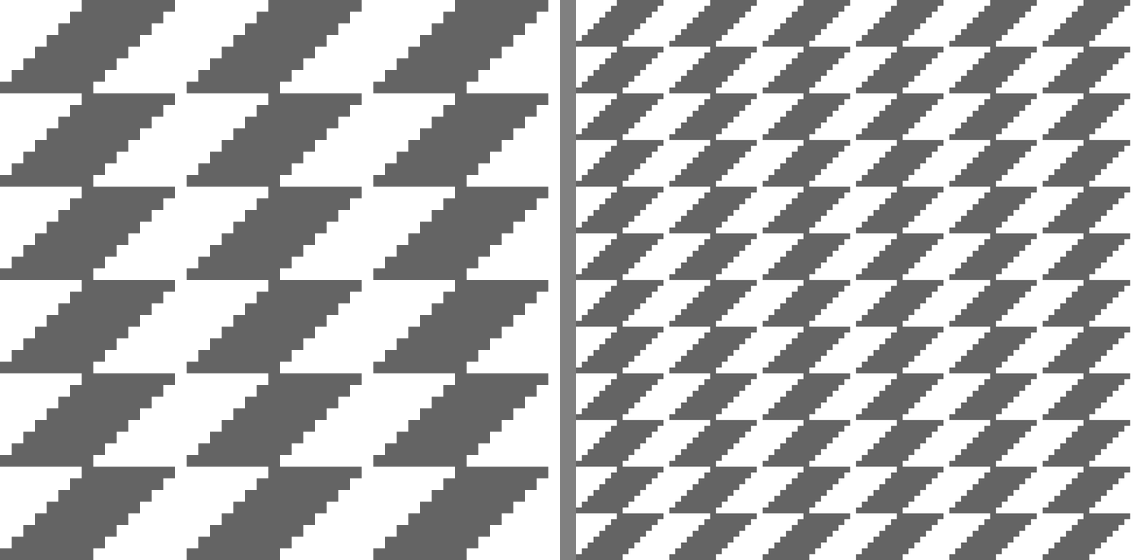
Left: one tile. Right: repeated 2 by 2.
A WebGL 1 fragment shader for this pattern:

```glsl
precision highp float;
// Stacked grey parallelograms with stair-stepped slanted sides on white.

uniform vec2 u_resolution;

#define REPEATS vec2(3.0, 6.0)      // motifs across and down
#define MOTIF_CELLS vec2(16.0, 8.0) // stair cells per motif
#define BAR_CELLS 8.0               // width of the grey bar in each row
#define GREY vec3(0.392)
#define WHITE vec3(1.0)

// Grey coverage at x within one row of cells; each row steps one cell right.
float rowCoverage(float x, float row, float pixel) {
  float halfBar = 0.5 * BAR_CELLS;
  float halfMotif = 0.5 * MOTIF_CELLS.x;
  float center = mod(row, MOTIF_CELLS.y) + halfBar;
  float offset = mod(x - center + halfMotif, MOTIF_CELLS.x) - halfMotif;
  return clamp((halfBar - abs(offset)) / pixel + 0.5, 0.0, 1.0);
}

void main() {
  vec2 cells = REPEATS * MOTIF_CELLS;
  vec2 p = gl_FragCoord.xy / u_resolution * cells;
  vec2 pixel = cells / u_resolution;

  // Blend the rows on either side of the nearest horizontal boundary.
  float boundary = floor(p.y + 0.5);
  float above = clamp((p.y - boundary) / pixel.y + 0.5, 0.0, 1.0);
  float coverage = mix(rowCoverage(p.x, boundary - 1.0, pixel.x),
                       rowCoverage(p.x, boundary, pixel.x), above);

  gl_FragColor = vec4(mix(WHITE, GREY, coverage), 1.0);
}
```
